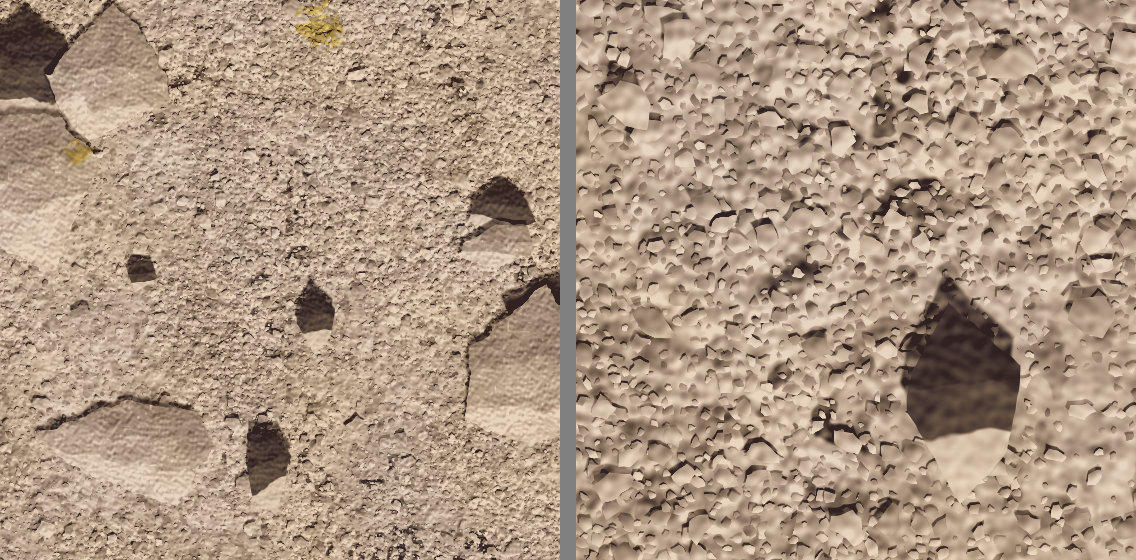
Left: the whole. Right: its middle third, enlarged.
A Shadertoy shader for this texture:

```glsl
// Sunlit stony ground: gritty tan soil, scattered pebbles, pale slabs and dark stones.
#define LIGHT vec2(0.3, -0.95)
#define SOIL_TONE 0.84
#define GRIT_RELIEF 0.95
#define SHADOW_DEPTH 0.62
#define PEBBLE_DENSITY 1.1
#define DARK_STONES 6
#define ALL_ROCKS 11
#define TAU 6.2832

// Centre and half size; dark stones first, pale slabs after them.
const vec4 ROCKS[ALL_ROCKS] = vec4[ALL_ROCKS](
    vec4(0.03, 0.865, 0.105, 0.105), vec4(0.97, 0.43, 0.08, 0.08),
    vec4(0.89, 0.63, 0.06, 0.052), vec4(0.568, 0.43, 0.036, 0.057),
    vec4(0.478, 0.165, 0.037, 0.08), vec4(0.256, 0.51, 0.027, 0.028),
    vec4(0.20, 0.86, 0.115, 0.12), vec4(0.045, 0.68, 0.12, 0.15),
    vec4(0.265, 0.205, 0.16, 0.1), vec4(0.95, 0.33, 0.12, 0.135),
    vec4(0.895, 0.565, 0.067, 0.045));

float hash(vec2 p) {
    return fract(sin(dot(p, vec2(127.1, 311.7))) * 43758.5453);
}

float noise(vec2 p) {
    vec2 i = floor(p), f = fract(p);
    f = f * f * (3.0 - 2.0 * f);
    return mix(mix(hash(i), hash(i + vec2(1, 0)), f.x),
               mix(hash(i + vec2(0, 1)), hash(i + vec2(1, 1)), f.x), f.y);
}

float fbm(vec2 p) {
    float sum = 0.0, amp = 0.5;
    for (int i = 0; i < 4; i++) {
        sum += amp * noise(p);
        p = mat2(1.6, 1.2, -1.2, 1.6) * p + 17.3;
        amp *= 0.5;
    }
    return sum;
}

// Height difference along the light, on a turned grid: lit and shaded bumps.
float relief(vec2 p) {
    mat2 turn = mat2(0.8, 0.6, -0.6, 0.8);
    return noise(turn * (p + 0.45 * LIGHT)) - noise(turn * (p - 0.45 * LIGHT));
}

// Maps tone 0..1 from deep shadow to sunlit dust.
vec3 earthColour(float tone) {
    float t = clamp(tone, -0.08, 1.1) * 4.0;
    vec3 c = mix(vec3(0.25, 0.18, 0.14), vec3(0.43, 0.35, 0.28), min(t, 1.0));
    c = mix(c, vec3(0.59, 0.50, 0.42), clamp(t - 1.0, 0.0, 1.0));
    c = mix(c, vec3(0.73, 0.64, 0.55), clamp(t - 2.0, 0.0, 1.0));
    return mix(c, vec3(0.86, 0.78, 0.69), max(t - 3.0, 0.0));
}

// Irregular convex polygon of about unit radius.
float stoneDistance(vec2 q, float seed) {
    float d = -1.0;
    for (int i = 0; i < 6; i++) {
        float k = float(i), h = hash(vec2(k, seed * 91.7));
        float a = (k + 0.8 * h + seed) * TAU / 6.0;
        d = max(d, dot(q, vec2(cos(a), sin(a))) - 0.65 - 0.35 * fract(h * 7.3));
    }
    return d;
}

// One layer of jittered pebbles, each with its cast shadow.
void scatterPebbles(inout float tone, vec2 p, float count, float density, float pixel) {
    vec2 g = p * count, cell = floor(g);
    vec2 warp = 0.5 * vec2(noise(g * 2.5), noise(g * 2.5 + 31.0)) - 0.25;
    for (int k = 0; k < 9; k++) {
        vec2 id = cell + vec2(k % 3, k / 3) - 1.0;
        float seed = hash(id + count);
        if (hash(id + 2.7 * count) > density) continue;
        vec2 centre = id + 0.15 + 0.7 * vec2(hash(id + 3.1), hash(id + 7.7));
        float radius = mix(0.24, 0.58, seed * seed);
        vec2 q = (g - centre) / radius;
        if (dot(q, q) > 4.5) continue;
        float a = 2.4 * (hash(id + 5.3) - 0.5);
        mat2 turn = mat2(cos(a), 1.35 * sin(a), -sin(a), 1.35 * cos(a));
        float edge = pixel * count / radius;
        float shade = smoothstep(edge + 0.04, -edge - 0.04,
                                 stoneDistance(turn * (q + 0.4 * LIGHT) + warp, seed));
        tone -= SHADOW_DEPTH * (0.4 + 0.9 * hash(id + 8.3)) * shade;
        float body = smoothstep(edge, -edge, stoneDistance(turn * q + warp, seed));
        float face = 0.80 + 0.42 * (hash(id + 9.1) - 0.5) + 0.28 * dot(q, LIGHT);
        face += 0.4 * relief(p * 190.0);
        tone = mix(tone, face, body);
    }
}

// Large rock with a shaded top and a bright face towards the sun.
void drawRock(inout float tone, vec2 p, vec4 rock, float seed, bool dark, float pixel) {
    float size = min(rock.z, rock.w);
    vec2 q = (p - rock.xy) / rock.zw;
    q += 0.2 * (vec2(fbm(p * 30.0), fbm(p * 30.0 + 41.0)) - 0.47);
    float edge = pixel / size;
    float shade = smoothstep(edge + 0.03, -edge - 0.03,
                             stoneDistance(q + 0.011 * LIGHT / size, seed));
    tone -= 0.7 * shade;
    float body = smoothstep(edge, -edge, stoneDistance(q, seed));
    float ridge = q.y + 0.35 * (fbm(p * 24.0) - 0.5) + 0.7 * (seed - 0.5) * q.x;
    float top = smoothstep(-0.44, -0.39, ridge);
    float crown = smoothstep(0.08, 0.14, ridge);
    float face = dark ? mix(0.95, mix(0.14, 0.0, crown), top)
                      : mix(0.97, mix(0.74, 0.56, crown), top);
    float grain = dark ? 0.18 : 0.36;
    face += grain * relief(p * 190.0) + 0.4 * (fbm(p * vec2(35.0, 70.0)) - 0.47);
    face += dark ? 0.0 : 0.22 * smoothstep(0.83, 0.95, noise(p * 130.0));
    tone = mix(tone, face, body);
}

float lichen(vec2 p, vec2 centre, float radius) {
    float d = length(p - centre) / radius + 2.4 * (fbm(p * 60.0) - 0.47);
    return smoothstep(0.95, 0.6, d);
}

void mainImage(out vec4 fragColor, in vec2 fragCoord) {
    vec2 p = fragCoord / iResolution.y;
    float pixel = 0.6 / iResolution.y;

    // Soil with fine grit and dark crevices in rubble patches
    float stony = smoothstep(0.25, 0.6, fbm(p * 5.0 + 3.0));
    float rubble = smoothstep(0.5, 0.68, fbm(p * 6.0 + 23.0));
    float tone = SOIL_TONE + 0.42 * (fbm(p * 11.0) - 0.47);
    float grit = 0.6 * relief(p * 210.0) + 0.5 * relief(p * 120.0 + 5.0) + 0.3 * relief(p * 62.0);
    tone += GRIT_RELIEF * mix(0.5, 0.85, stony) * grit;
    tone -= mix(0.25, 0.75, rubble) * smoothstep(0.6, 0.8, noise(p.yx * 85.0 + 2.0 * fbm(p * 40.0)));

    // Pebbles from fine to coarse
    float count = 120.0, density = PEBBLE_DENSITY;
    for (int i = 0; i < 4; i++) {
        scatterPebbles(tone, p, count, density * mix(0.3, 0.8, max(stony, rubble)), pixel);
        count *= 0.6;
        density *= 0.64;
    }

    // Rocks
    for (int i = 0; i < ALL_ROCKS; i++)
        drawRock(tone, p, ROCKS[i], hash(ROCKS[i].xy), i < DARK_STONES, pixel);

    // Colour, cool shadows, warm dust and lichen
    vec3 colour = earthColour(tone);
    colour += vec3(0.0, 0.005, 0.03) * smoothstep(0.3, 0.0, tone);
    colour += vec3(0.02, 0.005, -0.03) * (fbm(p * 7.0 + 9.0) - 0.47) * 1.4;
    float growth = max(lichen(p, vec2(0.57, 0.95), 0.045), lichen(p, vec2(0.14, 0.725), 0.02));
    colour = mix(colour, colour * vec3(0.95, 0.9, 0.5), 0.85 * growth);
    fragColor = vec4(colour, 1.0);
}
```
